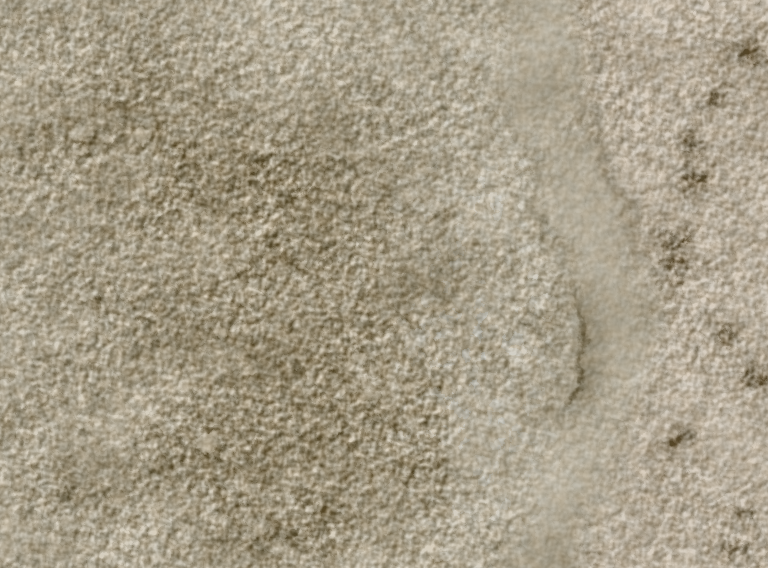
Give the GLSL for this texture, as a Shadertoy shader.

```glsl
// Dry sandy ground: coarse brown grit, a smooth pale track with a crack, and pitted pale soil.

vec2 hash2(vec2 p) {
    vec3 q = fract(p.xyx * vec3(0.1031, 0.1030, 0.0973));
    q += dot(q, q.yzx + 33.33);
    return fract((q.xx + q.yz) * q.zy);
}

float cornerSlope(vec2 cell, vec2 offset) {
    float angle = 6.2832 * hash2(cell + 71.0).x;
    return dot(vec2(cos(angle), sin(angle)), offset);
}

float gradientNoise(vec2 p) {
    vec2 i = floor(p), f = fract(p);
    vec2 u = f * f * f * (f * (f * 6.0 - 15.0) + 10.0);
    vec2 e = vec2(1.0, 0.0);
    float low = mix(cornerSlope(i, f), cornerSlope(i + e, f - e), u.x);
    float high = mix(cornerSlope(i + e.yx, f - e.yx), cornerSlope(i + 1.0, f - 1.0), u.x);
    return mix(low, high, u.y);
}

float fbm(vec2 p) {
    float sum = 0.0, gain = 1.0;
    for (int i = 0; i < 4; i++) {
        p = mat2(1.6, 1.2, -1.2, 1.6) * p + 17.3;
        sum += gain * gradientNoise(p * 0.5);
        gain *= 0.6;
    }
    return sum;
}

// Octaves turned against each other so that no grid direction shows
float gritHeight(vec2 p) {
    vec2 a = mat2(0.8, 0.6, -0.6, 0.8) * p, b = mat2(0.39, 0.92, -0.92, 0.39) * p;
    return 0.6 * gradientNoise(a * 36.0) + gradientNoise(b * 70.0 + 5.0)
         + 0.75 * gradientNoise(mat2(0.8, 0.6, -0.6, 0.8) * b * 125.0 + 9.0);
}

// x: distance to the nearest grain centre, y: random tone of that grain
vec2 grainCell(vec2 p) {
    vec2 nearest = vec2(9.0, 0.0), cell = floor(p);
    for (int y = -1; y <= 1; y++)
    for (int x = -1; x <= 1; x++) {
        vec2 id = cell + vec2(x, y), rnd = hash2(id + 140.0);
        float d = length(p - id - rnd);
        if (d < nearest.x) nearest = vec2(d, fract(rnd.x * 7.0 + rnd.y * 13.0));
    }
    return nearest;
}

float blob(vec2 p, vec2 centre, vec2 radius) {
    vec2 q = (p - centre) / radius;
    return exp(-dot(q, q));
}

void mainImage(out vec4 fragColor, in vec2 fragCoord) {
    vec2 p = fragCoord / iResolution.y;
    p.x *= 1.354 * iResolution.y / iResolution.x;
    vec2 warp = vec2(fbm(p * 9.0), fbm(p * 9.0 + 40.0));
    vec2 wp = p + 0.04 * warp;
    vec2 rough = p + 0.013 * vec2(fbm(p * 36.0), fbm(p * 36.0 + 60.0));

    // Zones: brown grit, smooth track, pale soil on the right
    float brown = blob(wp, vec2(0.54, 0.30), vec2(0.40, 0.36));
    brown += 0.60 * blob(wp, vec2(0.22, 0.78), vec2(0.32, 0.16));
    brown += 0.50 * blob(wp, vec2(0.46, 0.64), vec2(0.20, 0.12));
    float cutoff = 0.02 + 0.14 * smoothstep(0.25, 0.55, p.y);
    brown *= 1.0 - 0.9 * smoothstep(0.79 - cutoff, 0.79 + cutoff, rough.x);
    brown = min(brown, 1.1);
    float bend = (p.y - 0.42) / 0.28;
    float trackX = 0.95 + 0.13 * exp(-bend * bend);
    float fromTrack = wp.x - trackX;
    float track = 1.0 - smoothstep(0.02, 0.11, abs(fromTrack));
    float soil = smoothstep(0.02, 0.13, fromTrack);

    // Grit lit from the upper left
    float height = gritHeight(p);
    float slope = height - gritHeight(p + vec2(-0.004, 0.005));
    vec2 grain = grainCell(rough * 72.0);
    float grit = 0.55 * height + 0.45 * slope + 0.55 * (0.42 - grain.x) + 0.32 * (grain.y - 0.5);
    float coarse = mix(0.62 + 0.32 * brown, 0.30, track);
    coarse *= 1.0 + 0.5 * gradientNoise(p * 7.0 + 20.0);

    // Broad tone: drifts slanting up to the right on the left side, clumps and crevices
    float tone = 0.80 - 0.37 * brown + 0.01 * track + 0.10 * soil;
    tone += 0.18 * fbm(p * 4.0 + 3.0) + 0.17 * fbm(p * 15.0) * (1.0 - 0.5 * track);
    tone += 0.26 * gradientNoise(vec2(p.x * 3.0 + p.y, p.y * 9.0 - p.x * 4.0)) * (1.0 - soil);
    tone -= 0.30 * (0.2 + brown) * smoothstep(0.2, 0.7, fbm(p * 21.0 + 11.0)) * (1.0 - track);
    tone += coarse * grit;

    // Pale clods, each with a shadow below
    for (int i = 0; i < 20; i++) {
        vec2 rnd = hash2(vec2(i, 5.0)), shape = hash2(vec2(i, 23.0));
        vec2 centre = vec2(0.06 + 0.72 * rnd.x, 0.05 + 0.72 * rnd.y);
        float size = 0.009 + 0.014 * shape.x * shape.x;
        vec2 q = (rough - centre) / vec2(1.2, 0.75 + 0.3 * shape.y);
        float edge = length(q) - size;
        float shadow = length(q + vec2(-0.005, 0.011)) - size;
        float body = 1.0 - smoothstep(-0.005, 0.004, edge);
        tone -= 0.40 * (1.0 - smoothstep(-0.007, 0.010, shadow)) * (1.0 - body);
        float lit = 0.88 + 0.16 * dot(q, vec2(-0.5, 0.8)) / size + 0.40 * grit;
        tone = mix(tone, lit, 0.75 * body);
    }

    // Ragged dark pits in the pale soil
    for (int i = 0; i < 12; i++) {
        vec2 rnd = hash2(vec2(i, 91.0));
        vec2 centre = vec2(1.14 + 0.20 * rnd.x, (float(i) + rnd.y) / 13.0);
        float size = 0.010 + 0.014 * fract(rnd.x * 9.0);
        float pit = blob(rough + 0.006 * warp, centre, vec2(1.2, 0.9) * size);
        tone -= 0.70 * pit * (1.0 - 0.8 * grit);
        tone -= 0.12 * blob(wp, centre, vec2(2.5 * size));
    }

    // Crack and soft ledges along the track
    float crackX = rough.x - trackX + 0.055 + 0.025 * gradientNoise(vec2(p.y * 14.0, 2.3));
    float reach = smoothstep(0.25, 0.31, p.y) * (1.0 - smoothstep(0.44, 0.56, p.y));
    tone -= 0.55 * reach * blob(vec2(crackX, 0.0), vec2(0.0), vec2(0.007, 1.0));
    tone -= 0.22 * reach * blob(vec2(crackX, 0.0), vec2(0.015, 0.0), vec2(0.020, 1.0));
    float ledge = smoothstep(0.50, 0.60, p.y) * (1.0 - smoothstep(0.72, 0.88, p.y));
    tone -= 0.28 * ledge * blob(vec2(fromTrack, 0.0), vec2(-0.065, 0.0), vec2(0.017, 1.0));
    tone -= 0.28 * ledge * blob(vec2(fromTrack, 0.0), vec2(0.075, 0.0), vec2(0.016, 1.0));

    // Sand colours: warmer in the grit and soil, a few blue-grey grains beside the track
    vec3 color = mix(vec3(0.46, 0.42, 0.32), vec3(0.74, 0.71, 0.64), clamp(tone, -0.5, 1.35));
    color += vec3(0.008, 0.0, -0.010) * brown + vec3(0.008, -0.002, 0.002) * soil;
    color += vec3(0.020, 0.0, -0.022) * gradientNoise(p * 45.0 + 30.0);
    float stony = blob(wp, vec2(0.84, 0.36), vec2(0.12, 0.35));
    color += vec3(-0.015, 0.004, 0.03) * stony * smoothstep(0.75, 0.95, grain.y);
    fragColor = vec4(color, 1.0);
}
```
